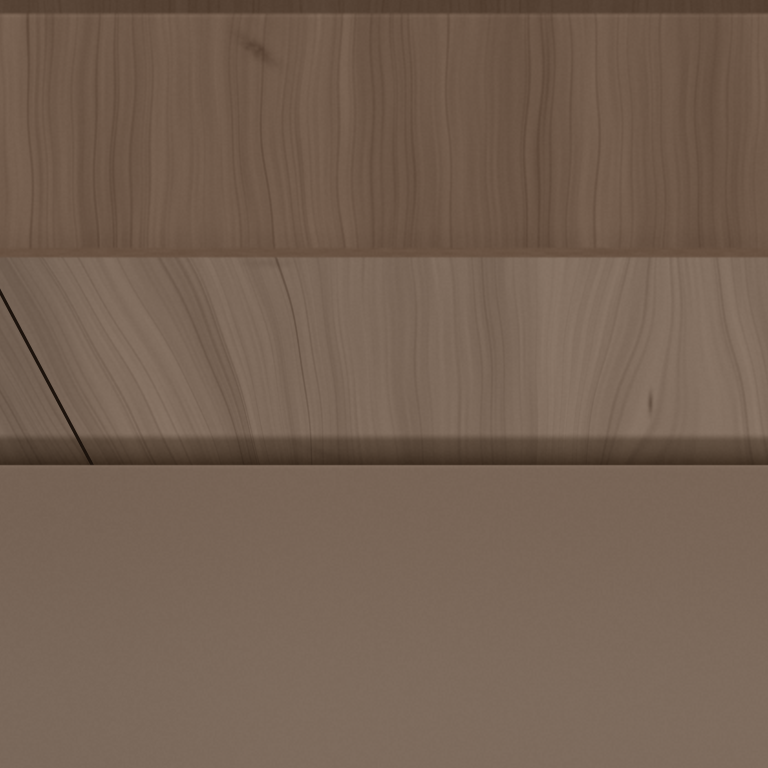
Give the GLSL for this texture, as a Shadertoy shader.

```glsl
// Stacked wooden boards above a smooth matte panel, with a shadow in the gap.
// Grain is one-dimensional cellular noise stretched along the board, bent by
// layered sines; the middle board fans its grain out as if seen in perspective.

const float TOP_EDGE = 0.982;      // heights of the boards, from the top down
const float LIP_TOP = 0.677;
const float LIP_BOTTOM = 0.665;
const float SHADOW_TOP = 0.432;
const float PANEL_TOP = 0.3945;
const vec2 SEAM_A = vec2(-0.010, 0.639);
const vec2 SEAM_B = vec2(0.120, 0.3945);
const vec3 UPPER_WOOD = vec3(0.435, 0.350, 0.288);
const vec3 LOWER_WOOD = vec3(0.490, 0.415, 0.357);
const vec3 PANEL_HIGH = vec3(0.472, 0.395, 0.338);
const vec3 PANEL_LOW = vec3(0.492, 0.420, 0.364);
const vec3 TOP_SHADE = vec3(0.335, 0.260, 0.205);
const vec3 LIP_SHADE = vec3(0.410, 0.322, 0.258);
const vec3 SEAM_COLOR = vec3(0.110, 0.075, 0.050);
const float SPECK_CELLS = 420.0;

float hash(vec2 p) {
    vec3 q = fract(vec3(p.xyx) * 0.1031);
    q += dot(q, q.yzx + 33.33);
    return fract((q.x + q.y) * q.z);
}

float noise(vec2 p) {
    vec2 i = floor(p), f = fract(p);
    f = f * f * (3.0 - 2.0 * f);
    return mix(mix(hash(i), hash(i + vec2(1, 0)), f.x),
               mix(hash(i + vec2(0, 1)), hash(i + vec2(1, 1)), f.x), f.y);
}

// Thin dark strands: one jittered line of random strength in each cell
float strands(float x, float seed, float width) {
    float cell = floor(x), dark = 0.0;
    for (float k = -1.0; k <= 1.0; k++) {
        float id = cell + k;
        float d = abs(x - id - 0.15 - 0.7 * hash(vec2(id + 90.0, seed)));
        float strength = hash(vec2(id + 40.0, seed + 7.0));
        dark = max(dark, strength * strength * (1.0 - smoothstep(0.0, width, d)));
    }
    return dark;
}

// Brightness offset of the grain; g.x runs across it and g.y along it
float grain(vec2 g, float seed) {
    g.x += 0.003 * sin(g.y * 17.0 + g.x * 23.0 + seed)
         + 0.0015 * sin(g.y * 41.0 - g.x * 37.0);
    float tone = 0.040 * (noise(vec2(g.x * 14.0 + 50.0, g.y * 1.5 + seed)) - 0.5);
    tone += 0.034 * (noise(vec2(g.x * 55.0 + 90.0, g.y * 2.0 + seed)) - 0.5);
    tone += 0.028 * (noise(vec2(g.x * 210.0 + 200.0, g.y * 9.0 + seed)) - 0.5);
    float patchy = 0.35 + 0.65 * noise(vec2(g.x * 8.0 + 30.0, g.y * 5.0 + seed));
    tone -= patchy * 0.060 * strands(g.x * 42.0, seed, 0.13);
    tone -= patchy * 0.040 * strands(g.x * 95.0, seed + 3.0, 0.28);
    return tone;
}

// Sideways travel of the middle board's grain per unit of height
float lean(float x) {
    float fan = mix(0.56, 0.07, smoothstep(0.22, 0.48, x));
    float right = (x - 0.79) / 0.085;
    return fan - 0.30 * exp(-right * right) + 0.10 * smoothstep(0.88, 0.98, x);
}

// Soft tilted spot
float knot(vec2 p, vec2 center, vec2 size, float tilt) {
    vec2 d = p - center;
    d.y += d.x * tilt;
    d /= size;
    return exp(-dot(d, d));
}

float segment(vec2 p, vec2 a, vec2 b) {
    vec2 pa = p - a, ba = b - a;
    return length(pa - ba * clamp(dot(pa, ba) / dot(ba, ba), 0.0, 1.0));
}

vec3 upperBoard(vec2 p) {
    vec2 g = p;
    g.x += 0.012 * sin(p.y * 9.0) * exp(-pow((p.x - 0.38) / 0.12, 2.0));
    float tone = grain(g, 4.0) + 0.008 * sin(p.x * 31.0 + 1.5);
    float blot = knot(p, vec2(0.335, 0.935), vec2(0.022, 0.010), 0.65);
    tone -= 0.10 * blot * (0.4 + noise(p * vec2(150.0, 190.0)));
    tone -= 0.018 * (1.0 - smoothstep(0.0, 0.035, p.y - LIP_TOP));
    return UPPER_WOOD + tone * vec3(1.0, 0.96, 0.90);
}

vec3 lowerBoard(vec2 p, float px) {
    float depth = LIP_BOTTOM - p.y;
    float tone = grain(vec2(p.x - lean(p.x) * depth, p.y), 19.0);
    tone -= 0.13 * knot(p, vec2(0.847, 0.475), vec2(0.003, 0.014), 0.0);
    tone -= 0.03 * knot(p, vec2(0.350, 0.657), vec2(0.030, 0.006), 0.0);
    tone -= 0.03 * knot(p, vec2(0.415, 0.412), vec2(0.025, 0.005), 0.35);
    vec3 col = LOWER_WOOD + tone * vec3(1.0, 0.98, 0.94);
    col *= 1.0 - 0.07 * smoothstep(0.17, 0.0, p.x);

    // Shadow cast into the gap, deepest against the panel
    float into = clamp((SHADOW_TOP - p.y) / (SHADOW_TOP - PANEL_TOP), 0.0, 1.0);
    float band = 1.0 - smoothstep(SHADOW_TOP - 0.007, SHADOW_TOP + 0.005, p.y);
    vec3 shade = mix(vec3(0.74, 0.71, 0.67), vec3(0.46, 0.40, 0.33), into * into);
    col *= mix(vec3(1.0), shade, band);
    float seam = segment(p, SEAM_A, SEAM_B);
    return mix(SEAM_COLOR, col, smoothstep(0.0012, 0.0016 + px, seam));
}

void mainImage(out vec4 fragColor, in vec2 fragCoord) {
    vec2 p = fragCoord / iResolution.xy;
    float px = 1.0 / iResolution.y;
    vec3 panel = mix(PANEL_LOW, PANEL_HIGH, smoothstep(0.05, PANEL_TOP, p.y));
    panel *= 0.97 + 0.03 * smoothstep(0.0, 0.45, p.x);
    panel += 0.025 * exp(-abs(p.y - PANEL_TOP + 0.002) / 0.0015);

    // Stack the layers from the panel upward
    vec3 col = mix(panel, lowerBoard(p, px), smoothstep(-px, px, p.y - PANEL_TOP));
    vec3 lip = LIP_SHADE + 0.02 * (noise(p * vec2(60.0, 300.0)) - 0.5);
    col = mix(col, lip, smoothstep(-0.002, 0.002, p.y - LIP_BOTTOM));
    col = mix(col, upperBoard(p), smoothstep(-0.003, 0.003, p.y - LIP_TOP));
    vec3 top = TOP_SHADE + 0.5 * grain(p, 31.0);
    col = mix(col, top, smoothstep(-0.002, 0.003, p.y - TOP_EDGE));
    col += 0.025 * exp(-abs(p.y - TOP_EDGE + 0.003) / 0.0015);

    // Fine surface speckle
    col += 0.012 * (noise(p * SPECK_CELLS) - 0.5);
    fragColor = vec4(clamp(col, 0.0, 1.0), 1.0);
}
```
